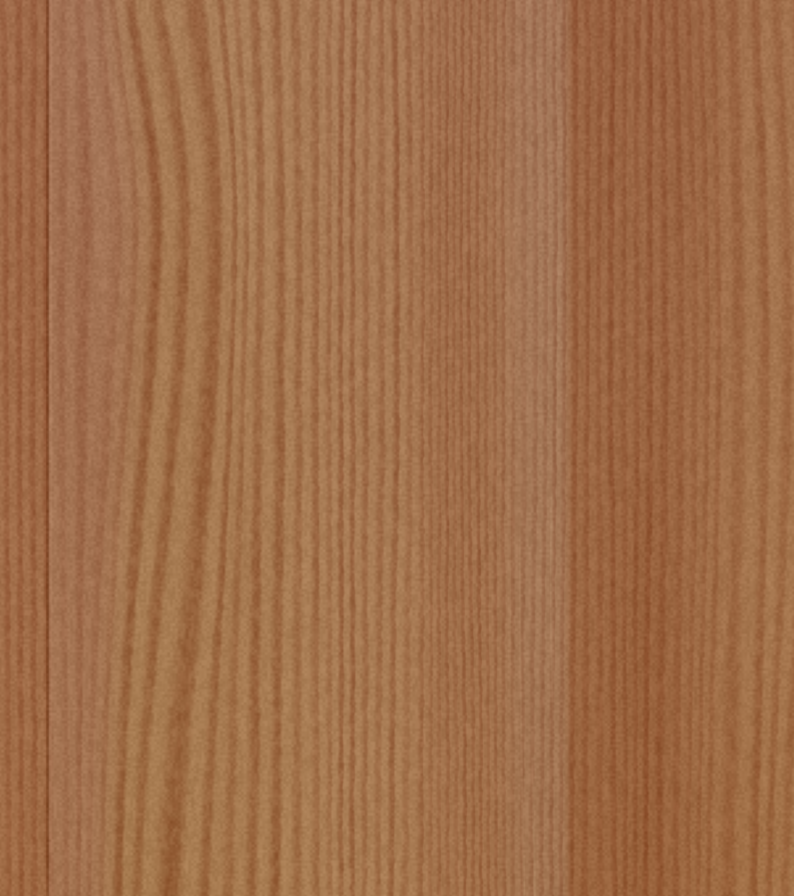
A Shadertoy shader for this texture:

```glsl
// Pine planks: vertical growth rings whose spacing, strength and colour
// change from band to band, bent by a slow curve and roughened by
// stretched value noise, with a seam at the left and a fine speckle.

const int BANDS = 9;
const float SEAM = 0.06;                          // joint between planks
const float STEP_EDGE = 0.715;                    // abrupt change of tone
const vec3 RING_TINT = vec3(0.070, 0.104, 0.092); // removed by dark rings
const vec3 WARM_TINT = vec3(0.013, 0.020, 0.020); // slow colour drift
const vec3 PALE_TINT = vec3(0.045, 0.060, 0.055); // light fibres
const float SPECKLE = 0.052;
const float FIBRE = 0.026;
const float ROUGHNESS = 0.0022;                   // ragged ring edges

// Left edge of each band, rings per canvas width, softness of its left edge
const float EDGE[10] = float[10](0.0, SEAM, 0.16, 0.28, 0.40, 0.53, 0.64, STEP_EDGE, 0.90, 1.2);
const float RINGS[BANDS] = float[BANDS](57.0, 42.0, 29.0, 45.0, 60.0, 94.0, 82.0, 62.0, 40.0);
const float SOFT[BANDS] = float[BANDS](0.01, 0.002, 0.04, 0.04, 0.05, 0.03, 0.035, 0.008, 0.07);

// Colour of each band and, in the fourth part, the strength of its rings
const vec4 WOOD[BANDS] = vec4[BANDS](
    vec4(0.634, 0.428, 0.288, 0.60),
    vec4(0.645, 0.455, 0.328, 0.42),
    vec4(0.658, 0.485, 0.325, 0.95),
    vec4(0.660, 0.485, 0.328, 0.85),
    vec4(0.658, 0.478, 0.328, 0.80),
    vec4(0.640, 0.448, 0.306, 0.55),
    vec4(0.646, 0.470, 0.342, 0.55),
    vec4(0.615, 0.408, 0.266, 0.55),
    vec4(0.645, 0.455, 0.302, 0.65));

float hash(vec2 p) {
    return fract(sin(dot(p, vec2(12.9898, 78.233))) * 43758.5453);
}

float noise(vec2 p) {
    vec2 i = floor(p), f = fract(p);
    f = f * f * (3.0 - 2.0 * f);
    return mix(mix(hash(i), hash(i + vec2(1, 0)), f.x),
               mix(hash(i + vec2(0, 1)), hash(i + vec2(1, 1)), f.x), f.y);
}

// Sideways shift of the grain: a strong curve at left, a mild one at right
float bend(vec2 p) {
    float curve = 0.062 * smoothstep(-0.1, 0.9, p.y) - 0.042
                - 0.045 * smoothstep(0.72, 1.12, p.y);
    float left = smoothstep(SEAM, 0.18, p.x) * (1.0 - smoothstep(0.19, 0.40, p.x));
    float right = smoothstep(0.74, 1.0, p.x);
    return curve * left + 0.012 * right * sin(4.5 * p.y - 1.2);
}

// Ring count from the left edge: the summed density of the bands crossed
float ringPhase(float x) {
    float phase = 0.0;
    for (int i = 0; i < BANDS; i++)
        phase += RINGS[i] * clamp(x - EDGE[i], 0.0, EDGE[i + 1] - EDGE[i]);
    return phase;
}

vec4 woodBand(float x) {
    vec4 wood = WOOD[0];
    for (int i = 1; i < BANDS; i++)
        wood = mix(wood, WOOD[i], smoothstep(-SOFT[i], SOFT[i], x - EDGE[i]));
    return wood;
}

void mainImage(out vec4 fragColor, in vec2 fragCoord) {
    vec2 uv = fragCoord / iResolution.xy;
    vec2 canvas = fragCoord / iResolution.y;

    // Bent grain coordinate
    vec2 grain = vec2(uv.x - bend(uv), uv.y);
    vec4 wood = woodBand(grain.x);
    vec3 color = wood.rgb;

    // Slow drift between reddish and yellowish wood, pinker towards the top
    float drift = noise(vec2(grain.x * 16.0, uv.y * 2.5) + 3.0) - 0.5;
    float broad = noise(uv * vec2(5.0, 3.0) + 17.0) - 0.5;
    color += WARM_TINT * (drift + broad);
    color.b += 0.022 * (uv.y - 0.5);

    // Growth rings: crisp dark lines, ragged along their edges
    float wobble = 0.0016 * (noise(vec2(grain.x * 30.0, uv.y * 12.0)) - 0.5);
    float ragged = ROUGHNESS * (noise(canvas * vec2(190.0, 130.0) + 40.0) - 0.5);
    float phase = ringPhase(grain.x + wobble + ragged)
                + 0.7 * noise(vec2(grain.x * 22.0, uv.y * 1.5));
    float f = fract(phase);
    float ring = smoothstep(0.22, 0.62, f) * (1.0 - smoothstep(0.70, 0.96, f));
    float weight = mix(0.75, 1.25, hash(vec2(floor(phase), 5.0)));
    weight *= mix(0.8, 1.2, noise(vec2(floor(phase) * 3.7, uv.y * 6.0)));
    weight *= mix(0.75, 1.25, noise(canvas * vec2(220.0, 110.0) + 9.0));
    color -= RING_TINT * ring * weight * wood.a;

    // Pale fibres just left of the tone step
    float window = smoothstep(0.63, 0.66, uv.x) * (1.0 - smoothstep(0.69, 0.71, uv.x));
    float pale = noise(vec2(grain.x * 150.0 + 0.8 * sin(uv.y * 4.0), uv.y * 3.0));
    color += PALE_TINT * window * smoothstep(0.6, 0.95, pale);

    // Short fibres and fine speckle
    float fibre = noise(canvas * vec2(260.0, 60.0)) - 0.5;
    float speckle = noise(canvas * 340.0) - 0.5;
    color += FIBRE * fibre + SPECKLE * speckle;

    // Seam: a dark gap with a faint light lip
    float gap = uv.x - SEAM;
    color -= 0.09 * (1.0 - smoothstep(0.0005, 0.0028, abs(gap)));
    color += 0.03 * (1.0 - smoothstep(0.0005, 0.003, abs(gap - 0.004)));

    fragColor = vec4(color, 1.0);
}
```
